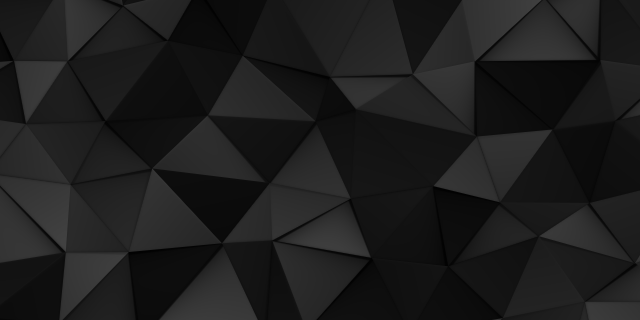
Write a Shadertoy shader that draws this background.

```glsl
const vec2  CELL = vec2(0.26, 0.205);        // mesh spacing, in canvas heights
const float JITTER = 0.33;                   // vertex displacement, in cells
const vec2  LIGHT_DIR = vec2(0.35, 0.937);
const float TONE_DARK = 0.045;
const float TONE_LIGHT = 0.245;
const float TONE_CURVE = 1.55;               // above 1 favours dark facets
const float TONE_DRIFT = 0.3;                // broad variation across the mesh
const float FACET_GRADIENT = 1.1;
const float SHADOW_WIDTH = 0.035;
const float SHADOW_STRENGTH = 0.6;
const float GROOVE_WIDTH = 0.009;
const float GROOVE_STRENGTH = 0.7;
const float HAIRLINE_WIDTH = 0.003;
const float HAIRLINE_STRENGTH = 0.35;
const float RIM_GAIN = 0.035;

vec2 hash2(vec2 p) {
    vec3 q = fract(p.xyx * vec3(0.1031, 0.1030, 0.0973));
    q += dot(q, q.yzx + 33.33);
    return fract((q.xx + q.yz) * q.zy);
}

float gradientDot(vec2 corner, vec2 offset) {
    return dot(hash2(corner + 57.0) * 2.0 - 1.0, offset);
}

float gradientNoise(vec2 p) {
    vec2 i = floor(p), f = p - i;
    vec2 u = f * f * f * (f * (f * 6.0 - 15.0) + 10.0);
    vec2 e = vec2(1.0, 0.0);
    return mix(mix(gradientDot(i, f), gradientDot(i + e, f - e), u.x),
               mix(gradientDot(i + e.yx, f - e.yx), gradientDot(i + 1.0, f - 1.0), u.x), u.y);
}

float cross2(vec2 a, vec2 b) { return a.x * b.y - a.y * b.x; }

// Jittered lattice point; odd rows are staggered by half a cell
vec2 meshVertex(vec2 id) {
    vec2 jitter = (hash2(id + 23.0) * 2.0 - 1.0) * JITTER;
    return (id + vec2(0.5 * mod(id.y, 2.0), 0.0) + jitter) * CELL;
}

// True when r and s lie on opposite sides of line pq
bool straddles(vec2 p, vec2 q, vec2 r, vec2 s) {
    return cross2(q - p, r - p) * cross2(q - p, s - p) < 0.0;
}

// Distance to the inner side of edge ab of a counter-clockwise triangle
float edgeDistance(vec2 p, vec2 a, vec2 b) {
    return cross2(normalize(b - a), p - a);
}

// Shadow, groove and rim along one edge
float shadeEdge(float tone, vec2 p, vec2 a, vec2 b, float pixel) {
    vec2 edge = b - a;
    vec2 outward = normalize(vec2(edge.y, -edge.x));
    vec2 rnd = hash2((a + b) * 47.3 + 200.0);
    float dist = max(edgeDistance(p, a, b), 0.0);
    float along = clamp(dot(p - a, edge) / dot(edge, edge), 0.0, 1.0);
    float taper = mix(0.25, 1.0, rnd.y < 0.5 ? along : 1.0 - along);
    float facing = smoothstep(0.0, 0.4, dot(outward, LIGHT_DIR));
    float depth = facing * smoothstep(0.4, 0.85, rnd.x);

    tone *= 1.0 - SHADOW_STRENGTH * depth * taper * exp(-dist / SHADOW_WIDTH);
    float width = GROOVE_WIDTH * taper;
    float groove = 1.0 - smoothstep(width - pixel, width + pixel, dist);
    tone *= 1.0 - GROOVE_STRENGTH * depth * groove;
    float hairline = exp(-dist / HAIRLINE_WIDTH);
    tone *= 1.0 - HAIRLINE_STRENGTH * rnd.y * hairline;
    return tone + RIM_GAIN * facing * (1.0 - smoothstep(0.1, 0.4, rnd.x)) * hairline;
}

float facetTone(vec2 p, vec2 a, vec2 b, vec2 c, float pixel) {
    vec2 centre = (a + b + c) / 3.0;
    vec2 rnd = hash2(centre * 91.7 + 300.0);
    float level = clamp(rnd.x + TONE_DRIFT * gradientNoise(centre * 2.5), 0.0, 1.0);
    float tone = mix(TONE_DARK, TONE_LIGHT, pow(level, TONE_CURVE));
    float angle = 6.2832 * rnd.y;
    tone *= 1.0 + FACET_GRADIENT * dot(p - centre, vec2(cos(angle), sin(angle)));
    tone = shadeEdge(tone, p, a, b, pixel);
    tone = shadeEdge(tone, p, b, c, pixel);
    return shadeEdge(tone, p, c, a, pixel);
}

// Adds (tone * coverage, coverage) of one triangle
void addFacet(inout vec2 sum, vec2 p, vec2 a, vec2 b, vec2 c, float pixel) {
    if (cross2(b - a, c - a) < 0.0) { vec2 swap = b; b = c; c = swap; }
    float inside = min(edgeDistance(p, a, b), min(edgeDistance(p, b, c), edgeDistance(p, c, a)));
    float coverage = clamp(0.5 + inside / pixel, 0.0, 1.0);
    if (coverage > 0.0) sum += coverage * vec2(facetTone(p, a, b, c, pixel), 1.0);
}

void mainImage(out vec4 fragColor, in vec2 fragCoord) {
    float pixel = 1.0 / iResolution.y;
    vec2 p = fragCoord * pixel;
    vec2 home = floor(p / CELL);
    vec2 sum = vec2(0.0);
    for (int y = -1; y <= 1; y++)
    for (int x = -1; x <= 1; x++) {
        vec2 id = home + vec2(x, y);
        vec2 a = meshVertex(id), b = meshVertex(id + vec2(1, 0));
        vec2 c = meshVertex(id + 1.0), d = meshVertex(id + vec2(0, 1));
        // Split along the shorter diagonal that stays within the quad
        bool splitAC = straddles(a, c, b, d)
            && (!straddles(b, d, a, c) || distance(a, c) < distance(b, d));
        if (splitAC) {
            addFacet(sum, p, a, b, c, pixel);
            addFacet(sum, p, a, c, d, pixel);
        } else {
            addFacet(sum, p, a, b, d, pixel);
            addFacet(sum, p, b, c, d, pixel);
        }
    }
    fragColor = vec4(vec3(sum.x / max(sum.y, 0.001)), 1.0);
}
```
